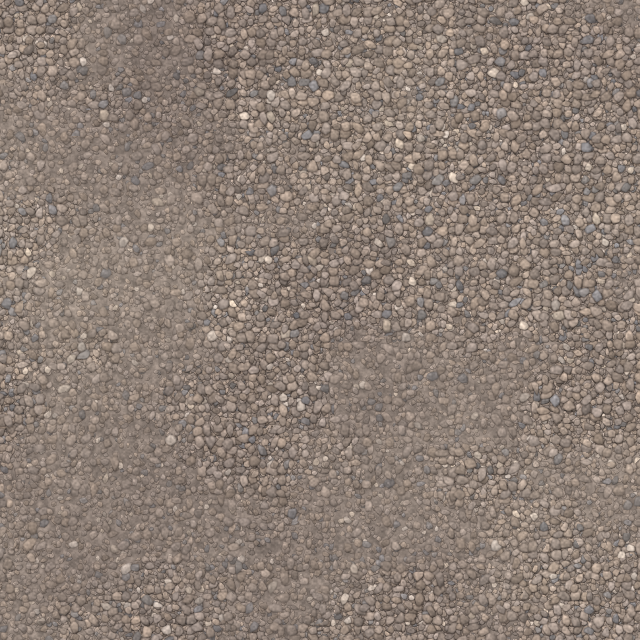
A Shadertoy shader for this texture:

```glsl
// Crushed gravel half sunk in dusty brown dirt, lit softly from above.

const vec3 DIRT = vec3(0.565, 0.512, 0.475);
const vec3 STONE = vec3(0.645, 0.590, 0.556);
const vec3 SLATE = vec3(0.535, 0.525, 0.535);
const vec3 PALE = vec3(0.790, 0.740, 0.700);
const vec3 SHADOW = vec3(0.48, 0.45, 0.44);  // multiplier in the gaps
const vec2 LIGHT = vec2(-0.35, 0.94);        // direction towards the light
const int LAYERS = 4;
const float FINE_CELLS = 122.0;              // cells across, smallest stones
const float COARSE_CELLS = 61.0;             // cells across, largest stones
const float JITTER = 0.62;
const float TONE_SPREAD = 0.30;
const float PATCH_CELLS = 5.0;
const float TAU = 6.28318;

float hash(vec2 p) {
    return fract(sin(dot(p, vec2(127.1, 311.7))) * 43758.5453);
}

float noise(vec2 p) {
    vec2 i = floor(p), f = fract(p);
    f = f * f * (3.0 - 2.0 * f);
    return mix(mix(hash(i), hash(i + vec2(1, 0)), f.x),
               mix(hash(i + vec2(0, 1)), hash(i + vec2(1, 1)), f.x), f.y);
}

float fbm(vec2 p) {
    float sum = 0.0, amp = 0.5;
    for (int i = 0; i < 4; i++) {
        sum += amp * noise(p);
        p = p * 2.03 + 17.3;
        amp *= 0.5;
    }
    return sum / 0.9375;
}

// Rounded irregular polygon: 1 on the rim, 0 at the centre.
float stoneShape(vec2 p, vec2 id) {
    float sum = 0.0;
    for (int i = 0; i < 6; i++) {
        float k = float(i);
        float angle = (k + 0.7 * hash(id + k * 3.7)) * TAU / 6.0;
        float reach = mix(0.78, 1.12, hash(id + k * 5.3 + 41.0));
        float side = max(dot(p, vec2(cos(angle), sin(angle))) / reach, 0.0);
        sum += pow(side, 7.0);
    }
    return pow(sum, 1.0 / 7.0);
}

vec3 stoneColor(vec2 id) {
    float kind = hash(id + 7.1);
    vec3 color = kind < 0.07 ? SLATE : kind > 0.95 ? PALE : STONE;
    float tone = (hash(id + 2.9) + hash(id + 8.3)) * 0.5 - 0.5;
    color *= 1.0 + TONE_SPREAD * tone * 1.4;
    return color * mix(vec3(1.0), vec3(1.03, 1.0, 0.95), hash(id + 5.7));
}

// Lays one grid of scattered stones, with contact shadows, over the ground.
vec3 addStones(vec3 ground, vec2 uv, float cells, float seed, float cover) {
    vec2 p = uv * cells + seed * 0.37;
    vec2 home = floor(p);
    float pixel = cells / iResolution.y;
    for (int j = -1; j <= 1; j++)
    for (int i = -1; i <= 1; i++) {
        vec2 cell = home + vec2(i, j);
        vec2 id = cell + seed * 13.7;
        if (hash(id + 1.3) > mix(0.38, 0.88, cover)) continue;

        vec2 center = cell + 0.5
            + JITTER * (vec2(hash(id + 3.1), hash(id + 6.7)) - 0.5);
        float radius = mix(0.32, 0.53, hash(id + 9.2));
        vec2 local = (p - center) / radius;
        if (dot(local, local) > 5.0) continue;

        float angle = TAU * hash(id + 4.4);
        float stretch = mix(1.0, 1.3, hash(id + 11.9));
        vec2 axis = vec2(cos(angle), sin(angle));
        vec2 q = vec2(dot(local, axis) / stretch,
                      dot(local, vec2(-axis.y, axis.x)) * stretch);
        float shape = stoneShape(q, id);
        float lit = dot(local, LIGHT);
        float bury = mix(0.50, 1.0, cover) * mix(0.75, 1.0, hash(id + 15.1));

        // Shadow falls mostly on the side away from the light.
        float shade = 1.0 - smoothstep(0.85, 1.42, shape);
        shade *= bury * clamp(0.66 - 0.34 * lit, 0.15, 1.0);
        ground *= mix(vec3(1.0), SHADOW, shade);

        // Domed face with a darker rim.
        float face = 1.0 + 0.13 * clamp(lit, -1.1, 1.1);
        face *= 1.0 - 0.20 * smoothstep(0.60, 1.05, shape);
        face *= 0.91 + 0.18 * noise(local * 2.4 + id * 3.0);
        float edge = 0.75 * pixel / radius;
        float mask = 1.0 - smoothstep(1.0 - edge, 1.0 + edge, shape);
        vec3 color = mix(DIRT, stoneColor(id), mix(0.55, 1.0, bury)) * face;
        ground = mix(ground, color, mask * mix(0.72, 1.0, bury));
    }
    return ground;
}

void mainImage(out vec4 fragColor, in vec2 fragCoord) {
    vec2 uv = fragCoord / iResolution.y;

    // Broad patches: loose stones against silted dirt.
    float cover = smoothstep(0.32, 0.56, fbm(uv * PATCH_CELLS + 3.0));
    float tint = fbm(uv * PATCH_CELLS * 0.7 + 29.0) - 0.5;

    // Crumbly soil.
    vec3 color = DIRT * (0.76 + 0.48 * fbm(uv * 110.0));

    for (int layer = 0; layer < LAYERS; layer++) {
        float t = float(layer) / float(LAYERS - 1);
        color = addStones(color, uv, mix(FINE_CELLS, COARSE_CELLS, t),
                          float(layer) + 1.0, cover);
    }

    // Fine grit over everything, then the slow drift in tone.
    color *= 0.91 + 0.18 * noise(uv * 330.0);
    color *= 1.0 + tint * vec3(0.22, 0.24, 0.22);
    fragColor = vec4(clamp(color, 0.0, 1.0), 1.0);
}
```
